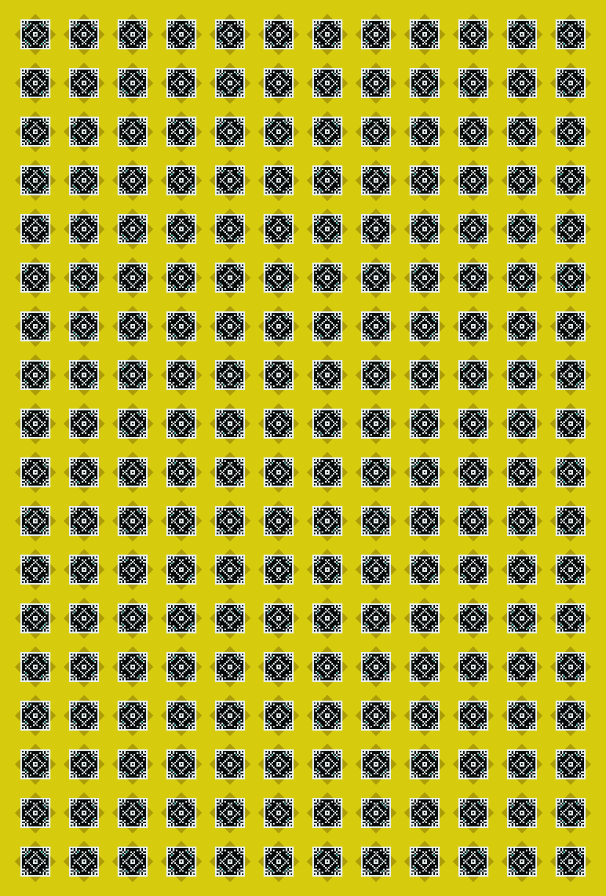
Write a WebGL 1 fragment shader that draws this pattern.

```glsl
precision highp float;

uniform vec2 u_resolution;

#define GRID vec2(12.0, 18.0)
#define PITCH 0.0543
#define PANEL_HALF 0.308
#define DIAMOND_HALF 0.424
#define CELLS 19.0
#define ACCENT_CHANCE 0.4
#define GROUND vec3(0.84, 0.80, 0.05)
#define DIAMOND vec3(0.67, 0.61, 0.03)
#define INK vec3(0.03, 0.04, 0.04)
#define CHALK vec3(0.92, 0.95, 0.95)
#define ACCENT vec3(0.35, 0.80, 0.76)

float hash(vec2 p) {
  return fract(sin(dot(p, vec2(127.1, 311.7))) * 43758.5453);
}

// 1 when two whole cell numbers are equal
float same(float a, float b) {
  return 1.0 - step(0.5, abs(a - b));
}

// Chalk lines on the cell lattice, mirrored in eight directions
float ornament(float outer, float inner) {
  float odd = mod(inner, 2.0);
  float border = same(outer, 9.0);
  float rungs = same(outer, 8.0) * odd * step(4.5, inner);
  float lattice = same(outer, 7.0) * odd * step(2.5, inner);
  float core = same(outer, 1.0);
  float octagon = same(outer + inner, 5.0) * step(outer, 4.5);
  float spokes = same(outer, inner) * step(4.5, outer) * step(outer, 6.5);
  float chevrons = same(outer - inner, 5.0) * step(outer, 6.5);
  float lines = max(max(border, rungs), max(lattice, core));
  return max(lines, max(octagon, max(spokes, chevrons)));
}

vec3 panelColor(vec2 local, vec2 tile) {
  vec2 cell = floor(local / PANEL_HALF * CELLS * 0.5 + 0.5);
  vec2 folded = abs(cell);
  float outer = max(folded.x, folded.y);
  float inner = min(folded.x, folded.y);
  vec3 color = mix(INK, CHALK, ornament(outer, inner));

  // Scattered tinted cells differ from tile to tile
  float spot = same(outer, 6.0) * same(inner, 4.0);
  float chosen = step(hash(tile * 3.7 + cell), ACCENT_CHANCE);
  return mix(color, ACCENT, spot * chosen);
}

vec3 pattern(vec2 p) {
  vec2 grid = p / PITCH + GRID * 0.5;
  vec2 tile = floor(grid);
  vec2 local = fract(grid) - 0.5;
  vec2 size = abs(local);

  // Keep the margin outside the grid plain
  vec2 inside = step(vec2(0.0), tile) * step(tile, GRID - 0.5);
  if (inside.x * inside.y < 0.5) return GROUND;
  if (max(size.x, size.y) < PANEL_HALF) return panelColor(local, tile);
  return mix(GROUND, DIAMOND, step(size.x + size.y, DIAMOND_HALF));
}

void main() {
  // Average nine samples per pixel to smooth all edges
  vec3 sum = vec3(0.0);
  for (int y = -1; y <= 1; y++) {
    for (int x = -1; x <= 1; x++) {
      vec2 offset = vec2(float(x), float(y)) / 3.0;
      vec2 p = (gl_FragCoord.xy + offset - 0.5 * u_resolution) / u_resolution.y;
      sum += pattern(p);
    }
  }
  gl_FragColor = vec4(sum / 9.0, 1.0);
}
```
